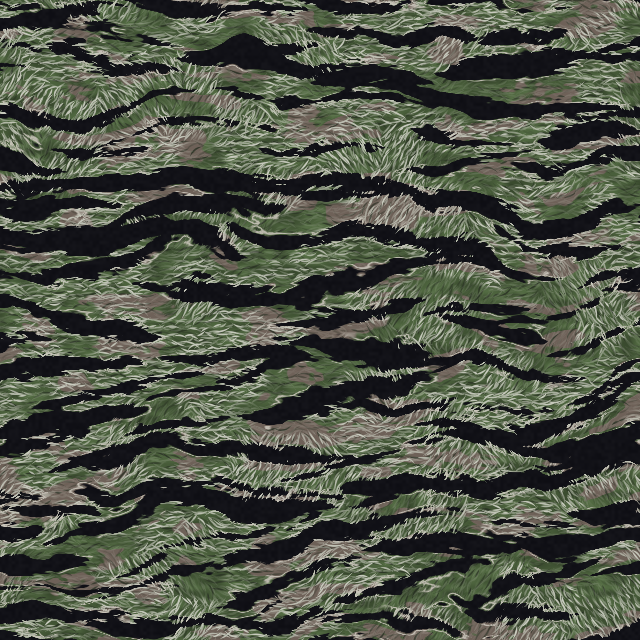
This pattern is drawn by a WebGL 2 fragment shader. Its source:

```glsl
#version 300 es
precision highp float;
// Tiger-stripe camouflage: tapered, frayed black stripes over a green ground.
// Stripes are scattered lens shapes in shifted rows; the ground carries brown
// patches and short curved brush strokes that also nick the stripe edges.
uniform vec2 u_resolution;
out vec4 fragColor;

vec3 hash(vec2 p) {
  vec3 q = fract(p.xyx * vec3(0.1031, 0.1030, 0.0973));
  q += dot(q, q.yxz + 33.33);
  return fract((q.xxy + q.yzz) * q.zyx);
}

float noise(vec2 p) {
  vec2 i = floor(p), f = fract(p);
  f = f * f * (3.0 - 2.0 * f);
  return mix(mix(hash(i).x, hash(i + vec2(1, 0)).x, f.x),
             mix(hash(i + vec2(0, 1)).x, hash(i + vec2(1, 1)).x, f.x), f.y);
}

// Edge softness in canvas units, never finer than a pixel
float softness() {
  return max(0.001, 0.6 / u_resolution.y);
}

// Height inside the nearest stripe, negative outside
float stripes(vec2 p) {
  vec2 cell = vec2(0.2, 0.054);
  float row = floor(p.y / cell.y), inside = -1.0;
  for (int j = -2; j <= 2; j++) {
    float r = row + float(j);
    float x = p.x / cell.x + hash(vec2(r, 7.0)).x;
    for (int i = -1; i <= 1; i++) {
      vec2 id = vec2(floor(x) + float(i), r);
      vec3 h = hash(id + 20.0), k = hash(id + 70.0);
      vec2 q = vec2((x - id.x - 0.5) * cell.x - (k.x - 0.5) * 0.06,
                    p.y - (r + 0.5 + (h.y - 0.5) * 0.8) * cell.y);
      float t = q.x / mix(0.08, 0.19, h.x);
      q.y -= (h.z - 0.42) * 0.5 * q.x;
      float taper = (1.0 - abs(t * t * t)) * (1.0 + (k.z - 0.5) * clamp(t, -1.0, 1.0));
      inside = max(inside, mix(0.004, 0.019, k.y) * taper - abs(q.y));
    }
  }
  return inside;
}

// Coverage of short tapered strokes, one per grid cell
float brush(vec2 p, float size, float seed) {
  vec2 base = floor(p / size);
  float ink = 0.0, soft = softness();
  for (int j = -1; j <= 1; j++) {
    for (int i = -1; i <= 1; i++) {
      vec2 id = base + vec2(i, j);
      vec3 h = hash(id + seed), k = hash(id + seed + 31.0);
      vec2 center = (id + 0.25 + 0.5 * h.xy) * size;
      float steep = smoothstep(0.45, 0.65, noise(center * vec2(10, 17) + 3.0));
      float side = noise(center * 9.0 + 40.0) > 0.42 ? 1.0 : -1.0;
      float angle = mix((h.z - 0.5) * 0.8, 1.0 * side, steep) + (k.x - 0.5) * 0.6;
      vec2 dir = vec2(cos(angle), sin(angle)), q = p - center;
      float along = dot(q, dir) / size;
      float across = dot(q, vec2(-dir.y, dir.x)) + (k.y - 0.5) * 0.8 * along * along * size;
      float t = along / mix(0.4, 1.15, k.z);
      float strength = mix(0.15, 1.0, fract(h.z * 7.0));
      ink = max(ink, strength * smoothstep(-soft, soft, 0.0014 * (1.0 - t * t) - abs(across)));
    }
  }
  return ink;
}

void main() {
  vec2 uv = gl_FragCoord.xy / u_resolution.y;
  float soft = softness();

  // Arch the rows, then fray the stripe outlines along their length
  vec2 p = uv + vec2(0.0, 0.055 * (noise(uv * vec2(7, 6)) - 0.5)
                        + 0.022 * (noise(uv * 16.0 + 9.0) - 0.5));
  float d = stripes(p);
  d += 0.009 * (noise(p * vec2(24, 75)) - 0.5) + 0.012 * (noise(p * vec2(55, 170)) - 0.5);

  // Ground: mottled green with brown patches
  vec3 green = vec3(0.275, 0.355, 0.22) * mix(0.8, 1.2, noise(uv * vec2(50, 110)));
  float patches = noise(p * vec2(17, 44) + 60.0) + 0.3 * (noise(p * vec2(70, 170)) - 0.5);
  vec3 color = mix(green, vec3(0.43, 0.38, 0.345), smoothstep(0.65, 0.72, patches));

  // Brush work: dark gaps first, then pale strokes in clusters
  color = mix(color, vec3(0.15, 0.18, 0.13), 0.85 * brush(uv, 0.014, 211.0));
  float pale = max(brush(uv, 0.013, 5.0), max(brush(uv, 0.017, 83.0), brush(uv, 0.0115, 147.0)));
  pale *= mix(0.2, 1.0, smoothstep(0.3, 0.5, noise(p * vec2(16, 32) + 17.0)));
  color = mix(color, vec3(0.79, 0.80, 0.75), pale);

  // Broken light rim just outside the stripes
  d -= 0.005 * pale;
  float rim = smoothstep(soft, -soft, abs(d + 0.0028) - 0.0009);
  rim *= smoothstep(0.45, 0.6, noise(p * vec2(38, 60) + 90.0));
  color = mix(color, vec3(0.80, 0.78, 0.74), 0.9 * rim);

  // Black stripes with a faint cloth grain
  vec3 black = vec3(0.068, 0.068, 0.09) + 0.03 * (noise(uv * 190.0) - 0.5);
  color = mix(color, black, smoothstep(-soft, soft, d));
  fragColor = vec4(color, 1.0);
}
```
